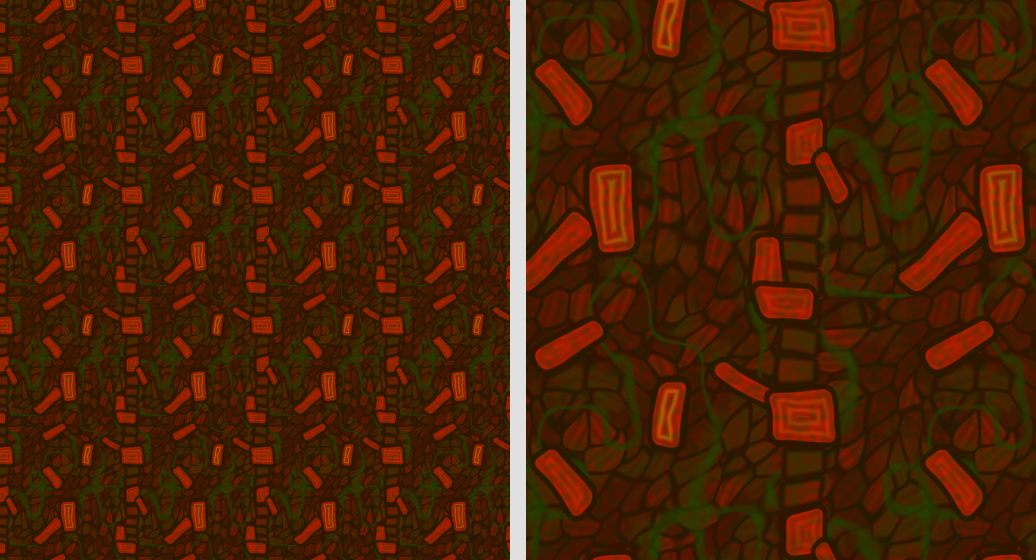
Left, the full canvas; right, a detail of the centre.
A WebGL 2 fragment shader for this pattern:

```glsl
#version 300 es
precision highp float;
// A square tile of dark, ember-lit carved work: a spine of boxes, a rose and slanted shards.
// Stretched Voronoi cells follow a direction field; rounded glowing pieces lie on top,
// and periodic noise adds green veins and grain, so every repeat joins its neighbours.

#define TILE 0.2324               // tile side, as a share of canvas height
#define ORIGIN vec2(0.2344, 0.8828)
#define CELLS 13.0                // shards along one tile side
#define STRETCH vec2(0.62, 1.45)  // shard metric along and across
#define ROSE vec2(0.47, -0.03)
#define ROSE_RADIUS 0.25
#define SPINE_WIDTH 0.052
#define LINE 0.012                // dark outline of the pieces
#define STRIPES 165.0             // fine line frequency
#define GRAIN 0.42

uniform vec2 u_resolution;
out vec4 fragColor;

const vec3 SHADOW = vec3(0.17, 0.085, 0.0);
const vec3 BROWN = vec3(0.25, 0.09, 0.0);
const vec3 RED = vec3(0.43, 0.11, 0.0);
const vec3 OLIVE = vec3(0.25, 0.165, 0.0);
const vec3 GREEN = vec3(0.15, 0.23, 0.0);
const vec3 EMBER = vec3(0.62, 0.135, 0.0);
const vec3 GOLD = vec3(0.70, 0.36, 0.02);

// Glowing pieces: centre and half size, then tilt and share of gold.
const int COUNT = 11;
const vec4 PIECE[COUNT] = vec4[COUNT](
  vec4(0.36, 0.42, 0.035, 0.12), vec4(0.41, 0.18, 0.025, 0.09),
  vec4(-0.12, 0.08, 0.022, 0.10), vec4(0.0, 0.0, 0.085, 0.062),
  vec4(0.01, -0.30, 0.050, 0.058), vec4(-0.08, 0.37, 0.034, 0.09),
  vec4(-0.035, 0.29, 0.068, 0.04), vec4(-0.33, 0.01, 0.036, 0.085),
  vec4(-0.48, -0.47, 0.050, 0.105), vec4(0.40, -0.16, 0.034, 0.085),
  vec4(0.08, -0.39, 0.024, 0.06));
const vec2 LOOK[COUNT] = vec2[COUNT](
  vec2(-0.85, 0.0), vec2(-1.0, 0.0), vec2(0.95, 0.0), vec2(0.0, 0.3),
  vec2(0.0, 0.1), vec2(0.1, 0.1), vec2(0.0, 0.1), vec2(-0.1, 0.9),
  vec2(0.05, 0.7), vec2(0.7, 0.1), vec2(0.5, 0.0));

vec2 hash2(vec2 p) {
  vec3 q = fract(p.xyx * vec3(0.1031, 0.1030, 0.0973));
  q += dot(q, q.yzx + 33.33);
  return fract((q.xx + q.yz) * q.zy);
}

// Value noise that repeats once per tile.
float noise(vec2 p, float n) {
  p *= n;
  vec2 i = floor(p), f = p - i;
  f = f * f * (3.0 - 2.0 * f);
  vec2 a = mod(i, n), b = mod(i + 1.0, n);
  return mix(mix(hash2(a).x, hash2(vec2(b.x, a.y)).x, f.x),
             mix(hash2(vec2(a.x, b.y)).x, hash2(b).x, f.x), f.y);
}

vec2 wrap(vec2 d) { return d - round(d); }

vec2 turn(vec2 v, float a) {
  float c = cos(a), s = sin(a);
  return vec2(c * v.x + s * v.y, c * v.y - s * v.x);
}

float roundBox(vec2 p, vec2 b, float r) {
  vec2 q = abs(p) - b + r;
  return length(max(q, 0.0)) + min(max(q.x, q.y), 0.0) - r;
}

// Shard direction: around the rose, upright beside the barrel, slanted elsewhere.
float flow(vec2 p, float jitter) {
  vec2 r = wrap(p - ROSE);
  if (length(r) < ROSE_RADIUS) return atan(r.y, r.x) + 1.57 + 0.7 * (jitter - 0.5);
  float upright = 1.0 - smoothstep(0.06, 0.14, abs(wrap(p + vec2(0.0, 0.47)).y));
  return mix(0.75 + 1.5 * (jitter - 0.5), 1.57, upright);
}

// Returns nearest distance, gap to the next shard, shard random and stripe coordinate.
vec4 shards(vec2 p) {
  vec2 g = p * CELLS, base = floor(g);
  vec4 best = vec4(9.0, 9.0, 0.0, 0.0);
  for (int j = -2; j <= 2; j++)
    for (int i = -2; i <= 2; i++) {
      vec2 id = base + vec2(i, j);
      vec2 h = hash2(mod(id, CELLS) + 7.0);
      vec2 c = id + 0.5 + 0.8 * (h - 0.5);
      vec2 d = turn(g - c, flow(c / CELLS, h.x)) * STRETCH;
      float len = length(d);
      if (len < best.x) best = vec4(len, best.x, h.y, d.y);
      else best.y = min(best.y, len);
    }
  return vec4(best.x, best.y - best.x, best.zw);
}

void main() {
  vec2 p = (gl_FragCoord.xy / u_resolution.y - ORIGIN) / TILE;
  float px = 1.0 / (TILE * u_resolution.y);
  float grain = noise(p, 64.0) - 0.5;
  vec2 q = p + 0.03 * (vec2(noise(p, 9.0), noise(p + 0.37, 9.0)) - 0.5);

  // Shards with fine stripes and dark seams.
  vec4 s = shards(q);
  float stripe = 0.5 + 0.5 * sin(s.w * STRIPES / CELLS);
  float moss = smoothstep(0.35, 0.7, noise(p + 0.21, 11.0) + 0.25 * grain);
  vec3 col = mix(BROWN, RED, smoothstep(0.35, 0.95, s.z) * (0.5 + 0.5 * stripe));
  col = mix(col, OLIVE, moss * (0.85 - 0.35 * stripe));
  float flower = 1.0 - smoothstep(0.07, 0.14, length(wrap(p + vec2(0.0, 0.515))));
  col = mix(col, vec3(0.36, 0.24, 0.0), flower * smoothstep(0.6, 0.1, s.x));
  col = mix(SHADOW, col, smoothstep(0.02, 0.20 + px * CELLS, s.y));

  // Green veins.
  float vein = abs(noise(q + 0.6, 7.0) - 0.5);
  col = mix(col, GREEN, 0.7 * (1.0 - smoothstep(0.01, 0.05 + 2.0 * px, vein)));

  // Stacked segments of the spine.
  vec2 cell = vec2(wrap(q).x, (fract(q.y / 0.0769) - 0.5) * 0.0769);
  float seg = roundBox(cell, vec2(SPINE_WIDTH, 0.034), 0.012);
  vec3 segColor = mix(OLIVE, RED, noise(p + 0.5, 13.0));
  col = mix(col, SHADOW, 1.0 - smoothstep(0.0, LINE + px, seg));
  col = mix(col, segColor, 1.0 - smoothstep(-LINE - px, 0.0, seg));

  // Glowing pieces with inner contour lines.
  for (int i = 0; i < COUNT; i++) {
    vec2 d = turn(wrap(q - PIECE[i].xy), LOOK[i].x);
    float box = roundBox(d, PIECE[i].zw, 0.02);
    float ring = 0.5 + 0.5 * sin(box * 260.0 + 3.0 * noise(p, 24.0));
    vec3 glow = mix(EMBER, GOLD, LOOK[i].y * ring * smoothstep(0.0, -0.025, box));
    glow = mix(glow, RED, 0.45 * (1.0 - ring));
    col = mix(col, SHADOW, 0.9 * (1.0 - smoothstep(LINE, LINE + 2.0 * px, box)));
    col = mix(col, glow, 1.0 - smoothstep(-px, px, box));
  }

  col *= 1.0 + GRAIN * vec3(grain, -grain, 0.0);
  fragColor = vec4(col, 1.0);
}
```
